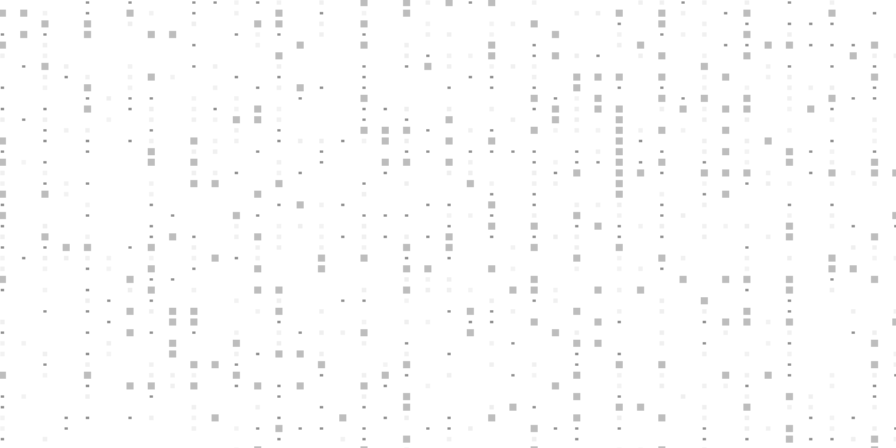
Give the GLSL for this pattern, as a WebGL 1 fragment shader.

```glsl
precision highp float;
// Sparse columns of grey squares, small dots and faint marks on a white ground.

uniform vec2 u_resolution;

// Lengths are fractions of the canvas height.
const vec2 PITCH = vec2(0.04748, 0.02377);
const vec2 FIRST_MARK = vec2(0.0054, 0.0057);
const vec2 SQUARE_HALF = vec2(0.0079);
const vec2 DOT_HALF = vec2(0.0037, 0.0027);
const vec2 FAINT_HALF = vec2(0.0050);

const vec3 PAPER = vec3(1.0);
const vec3 SQUARE_GREY = vec3(0.74);
const vec3 DOT_GREY = vec3(0.57);
const vec3 FAINT_GREY = vec3(0.945);

float hash(vec2 p, float seed) {
  vec3 q = fract(vec3(p.xyx) * vec3(0.1031, 0.1030, 0.0973) + seed * 0.137);
  q += dot(q, q.yzx + 33.33);
  return fract((q.x + q.y) * q.z);
}

// Smoothed coverage of an axis-aligned box centred on the origin.
float boxCoverage(vec2 p, vec2 halfSize, float blur) {
  vec2 edge = clamp((halfSize - abs(p)) / blur + 0.5, 0.0, 1.0);
  return edge.x * edge.y;
}

// Every other column is busy; the alternation slips once near the left.
float busyColumn(float column) {
  return 1.0 - mod(column + step(5.5, column), 2.0);
}

// Layered sines gather the marks into loose vertical runs.
float clustering(vec2 cell) {
  float phase = 6.2832 * hash(vec2(cell.x, 7.0), 3.0);
  return 1.0 + 0.25 * sin(cell.y * 0.55 + phase)
             + 0.20 * sin(cell.y * 1.27 + phase * 2.3);
}

vec3 drawMark(vec3 ground, vec2 local, vec2 cell, float blur) {
  float busy = busyColumn(cell.x);
  float roll = hash(cell, 1.0) / clustering(cell);

  // Cumulative chances of a square, a dot and a faint mark.
  float squareLimit = mix(0.08, 0.18, busy);
  float dotLimit = squareLimit + mix(0.08, 0.22, busy);
  float faintLimit = dotLimit + mix(0.12, 0.27, busy);

  if (roll < squareLimit) {
    return mix(ground, SQUARE_GREY, boxCoverage(local, SQUARE_HALF, blur));
  }
  if (roll < dotLimit) {
    return mix(ground, DOT_GREY, boxCoverage(local, DOT_HALF, blur));
  }
  if (roll < faintLimit) {
    vec3 tint = FAINT_GREY + 0.02 * (hash(cell, 2.0) - 0.5);
    return mix(ground, tint, boxCoverage(local, FAINT_HALF, blur));
  }
  return ground;
}

void main() {
  // Measure from the upper left so the first row meets the top edge.
  vec2 p = gl_FragCoord.xy / u_resolution.y;
  p.y = 1.0 - p.y;

  // Nearest mark and the offset from its centre.
  vec2 grid = (p - FIRST_MARK) / PITCH;
  vec2 cell = floor(grid + 0.5);
  vec2 local = (grid - cell) * PITCH;

  float blur = max(1.0 / u_resolution.y, 0.003);
  gl_FragColor = vec4(drawMark(PAPER, local, cell, blur), 1.0);
}
```
